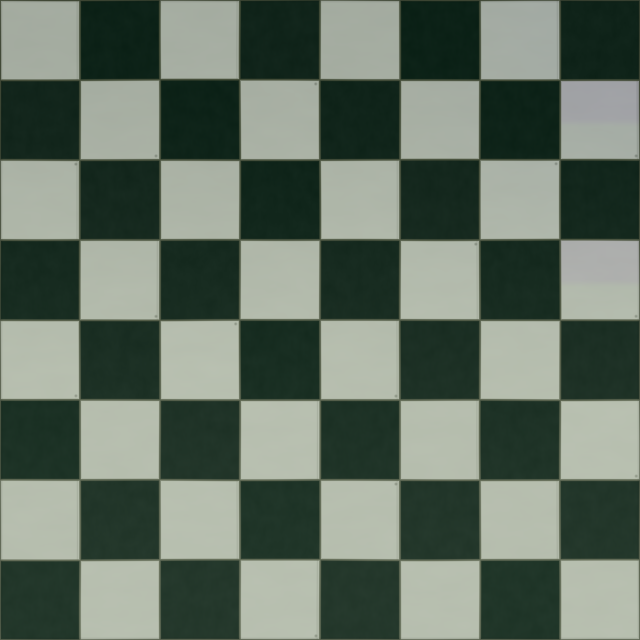
A WebGL 2 fragment shader for this pattern:

```glsl
#version 300 es
precision highp float;

uniform vec2 u_resolution;
out vec4 fragColor;

const float TILES = 8.0;
const float SEAM_HALF_WIDTH = 0.0014;
const vec3 DARK_TOP = vec3(0.055, 0.135, 0.095);
const vec3 DARK_BOTTOM = vec3(0.135, 0.215, 0.165);
const vec3 LIGHT_TOP = vec3(0.645, 0.675, 0.630);
const vec3 LIGHT_BOTTOM = vec3(0.718, 0.748, 0.687);
const vec3 SEAM_DARK = vec3(0.245, 0.275, 0.185);
const vec3 SEAM_LIGHT = vec3(0.390, 0.420, 0.330);
const vec3 COOL_TINT = vec3(-0.012, -0.035, 0.006);

float hash(vec2 p) {
    vec3 q = fract(vec3(p.xyx) * 0.1031);
    q += dot(q, q.yzx + 33.33);
    return fract((q.x + q.y) * q.z);
}

vec2 gradient(vec2 lattice) {
    float angle = 6.2832 * hash(lattice);
    return vec2(cos(angle), sin(angle));
}

float gradientNoise(vec2 p) {
    vec2 i = floor(p);
    vec2 f = p - i;
    vec2 u = f * f * f * (f * (f * 6.0 - 15.0) + 10.0);
    vec2 e = vec2(0.0, 1.0);
    float low = mix(dot(gradient(i), f), dot(gradient(i + e.yx), f - e.yx), u.x);
    float high = mix(dot(gradient(i + e), f - e), dot(gradient(i + 1.0), f - 1.0), u.x);
    return mix(low, high, u.y);
}

float fbm(vec2 p) {
    float sum = 0.0;
    float amplitude = 0.5;
    for (int octave = 0; octave < 3; octave++) {
        sum += amplitude * gradientNoise(p);
        p = p * 2.03 + 17.0;
        amplitude *= 0.5;
    }
    return sum;
}

// Soft line of the given half width around distance zero
float stroke(float dist, float halfWidth, float blur) {
    return 1.0 - smoothstep(halfWidth - blur, halfWidth + blur, abs(dist));
}

// Faint inner scuff by the right edge and specks in the corners, light tiles only
float tileWear(vec2 local, vec2 cell, float blur) {
    float soft = max(blur * TILES, 0.012);
    float scuffed = step(0.45, hash(cell + 5.0));
    float scuff = 0.07 * scuffed * stroke(local.x - 0.965, 0.006, soft);
    vec2 corner = vec2(0.95, step(0.5, hash(cell + 11.0)) * 0.9 + 0.05);
    float speck = 1.0 - smoothstep(0.0, 0.03, length(local - corner));
    return scuff + 0.16 * speck * step(0.5, hash(cell + 23.0));
}

// Cool upper bands in the right column
float coolBand(vec2 local, vec2 cell) {
    float lastColumn = step(TILES - 1.5, cell.x);
    float upperRows = smoothstep(2.0, 4.0, cell.y);
    float edge = mix(0.45, 0.6, hash(cell + 31.0));
    return lastColumn * upperRows * smoothstep(edge - 0.06, edge + 0.06, local.y);
}

vec3 darkTile(vec2 uv, vec2 cell) {
    vec3 color = mix(DARK_BOTTOM, DARK_TOP, smoothstep(0.05, 0.95, uv.y));
    float mottling = fbm(uv * 38.0) * 0.022 + fbm(uv * vec2(90.0, 45.0)) * 0.012;
    float toneShift = (hash(cell + 3.0) - 0.5) * 0.016;
    return color + mottling + toneShift * vec3(1.4, 0.8, 1.0);
}

vec3 lightTile(vec2 uv, vec2 local, vec2 cell, float blur) {
    vec3 color = mix(LIGHT_BOTTOM, LIGHT_TOP, smoothstep(0.35, 1.0, uv.y));
    float topRight = smoothstep(0.55, 1.0, uv.x) * smoothstep(0.35, 1.0, uv.y);
    color += vec3(-0.012, -0.012, 0.012) * topRight;
    color += COOL_TINT * coolBand(local, cell);
    color += fbm(uv * vec2(14.0, 32.0)) * 0.014 + (hash(cell + 7.0) - 0.5) * 0.01;
    return color - tileWear(local, cell, blur);
}

void main() {
    vec2 uv = gl_FragCoord.xy / u_resolution;
    float pixel = 1.0 / min(u_resolution.x, u_resolution.y);
    float blur = max(pixel, 0.0012);

    // Slightly uneven tile boundaries
    vec2 wobble = vec2(gradientNoise(uv.yx * 5.0), gradientNoise(uv * 5.0 + 9.0)) * 0.0012;
    vec2 grid = (uv + wobble) * TILES;
    vec2 cell = clamp(floor(grid), 0.0, TILES - 1.0);
    vec2 local = grid - cell;

    // Antialiased checker: opposite signs on the two axes make a light tile
    vec2 edgeDistance = (abs(fract(grid + 0.5) - 0.5)) / TILES;
    vec2 side = sign(0.5 - mod(floor(grid), 2.0)) * smoothstep(0.0, blur, edgeDistance);
    float lightness = 0.5 - 0.5 * side.x * side.y;
    vec3 color = mix(darkTile(uv, cell), lightTile(uv, local, cell, blur), lightness);

    // Olive seams, paler toward the bottom
    float seam = stroke(min(edgeDistance.x, edgeDistance.y), SEAM_HALF_WIDTH, blur);
    vec3 seamColor = mix(SEAM_LIGHT, SEAM_DARK, smoothstep(0.0, 1.0, uv.y));
    color = mix(color, seamColor, seam * 0.85);

    // Dim outer rim
    vec2 rim = min(uv, 1.0 - uv);
    color *= 0.9 + 0.1 * smoothstep(0.0, 0.006, min(rim.x, rim.y));

    fragColor = vec4(clamp(color, 0.0, 1.0), 1.0);
}
```
